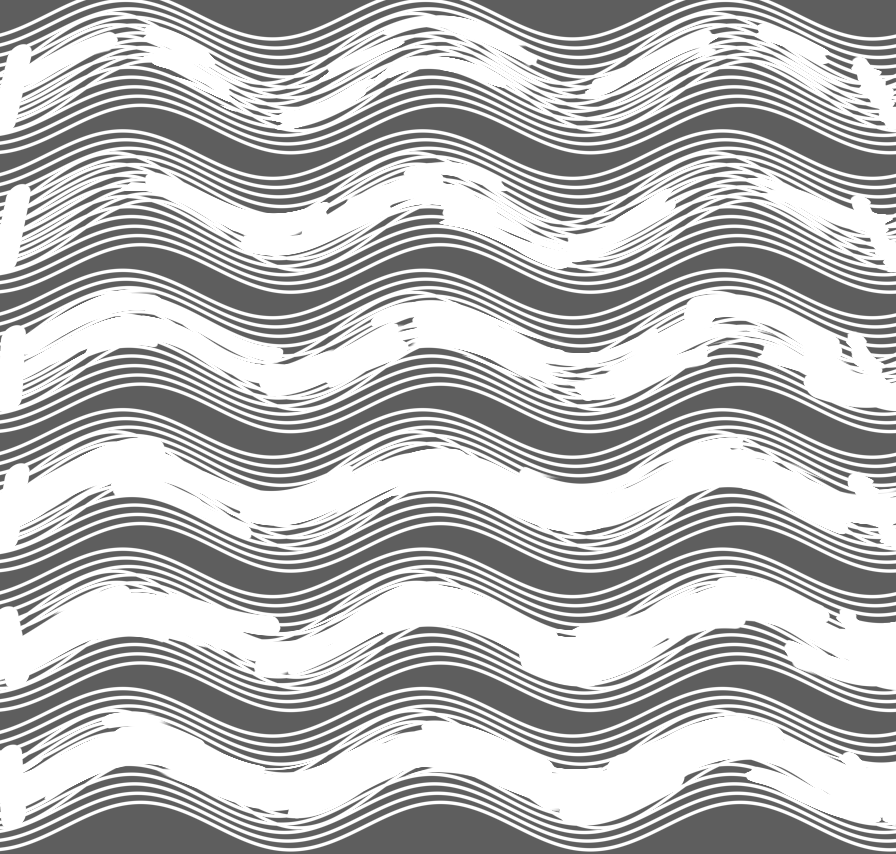
Give the GLSL for this pattern, as a Shadertoy shader.

```glsl
// Six wavy bands of thin white lines on grey, partly painted over with white.
// Each band weaves two fans of sine curves, then adds hashed brush strokes
// in wave-flattened space, with dry streaks; lower bands get more paint.

const float TAU = 6.2831853;
const float WAVELENGTH = 0.3346;
const float BAND_PITCH = 0.1556;
const float BAND_HEIGHT = 0.127;

float hash(vec2 p) {
    vec3 h = fract(p.xyx * vec3(0.1031, 0.1030, 0.0973));
    h += dot(h, h.yzx + 33.33);
    return fract((h.x + h.y) * h.z);
}

float noise(vec2 p) {
    vec2 c = floor(p), f = fract(p);
    f = f * f * (3.0 - 2.0 * f);
    return mix(mix(hash(c), hash(c + vec2(1, 0)), f.x),
               mix(hash(c + vec2(0, 1)), hash(c + vec2(1, 1)), f.x), f.y);
}

float capsule(vec2 p, vec2 a, vec2 b, float radius) {
    vec2 ab = b - a;
    return length(p - a - ab * clamp(dot(p - a, ab) / dot(ab, ab), 0.0, 1.0)) - radius;
}

// Distance to the nearest line; y is measured down from the band's top axis.
float wovenLines(vec2 p) {
    float d = 1.0;
    for (int i = 0; i < 20; i++) {
        float f = float(i % 10) / 9.0;
        bool upper = i < 10;
        float axis = upper ? 0.09 * f : BAND_HEIGHT - 0.09 * f;
        float crest = upper ? 0.137 + 0.03 * f : 0.157 - 0.03 * f;
        float amplitude = mix(0.0265, 0.039, f * f);
        float angle = TAU * (p.x - crest) / WAVELENGTH;
        float slope = amplitude * TAU / WAVELENGTH * sin(angle);
        float dy = p.y - axis + amplitude * cos(angle);
        d = min(d, abs(dy) / sqrt(1.0 + slope * slope));
    }
    return d - 0.0019;
}

// Distance to the paint; q is the flattened position inside one band.
float brushwork(vec2 q, float band) {
    float mid = 0.5 * BAND_HEIGHT;
    float streak = noise(vec2(q.x * 11.0 + band * 17.0, (q.y + 0.07 * q.x) * 190.0)) - 0.5;
    float heavy = smoothstep(0.5, 3.0, band);

    // Continuous core, present in the heavily painted bands
    float wander = noise(vec2(q.x * 6.0, band * 7.3)) - 0.5;
    float thickness = mix(-0.02, 0.021, heavy) + 0.016 * (noise(vec2(q.x * 9.0, band + 40.0)) - 0.5);
    float d = abs(q.y - mid - 0.02 * wander) - thickness + 0.018 * streak;

    // Scattered strokes, some smooth and some dry
    for (int i = 0; i < 24; i++) {
        vec2 seed = vec2(float(i) * 3.7 + 1.0, band * 11.3 + 5.0);
        float x = (float(i) + hash(seed)) / 24.0;
        float cover = mix(0.5, 0.9, heavy);
        if (band < 1.5) cover *= 1.0 - 0.75 * smoothstep(0.5, 0.65, x) * (1.0 - smoothstep(0.82, 0.9, x));
        if (hash(seed + 13.0) > cover) continue;
        vec2 center = vec2(x, mid + 0.056 * (hash(seed + 29.0) - 0.5));
        float halfLength = mix(0.025, 0.08, hash(seed + 47.0));
        vec2 reach = halfLength * vec2(1.0, 0.24 * (hash(seed + 61.0) - 0.65));
        float radius = mix(0.007, 0.014, hash(seed + 83.0));
        float dryness = mix(0.032, 0.014, heavy) * hash(seed + 97.0);
        d = min(d, capsule(q, center - reach, center + reach, radius) + dryness * streak);
    }

    // Upright dabs where the strokes turn at both ends
    float lean = 0.02 * (hash(vec2(band, 9.0)) - 0.5);
    d = min(d, capsule(q, vec2(0.014 + lean, mid - 0.035), vec2(0.012 - lean, mid + 0.032), 0.014));
    d = min(d, capsule(q, vec2(0.955 + lean, mid - 0.03), vec2(0.998, mid + 0.03), 0.012) + 0.012 * streak);
    return d;
}

void mainImage(out vec4 fragColor, in vec2 fragCoord) {
    // Canvas width is one unit, y runs downward
    vec2 p = vec2(fragCoord.x, iResolution.y - fragCoord.y) / iResolution.x;
    float pixel = 1.0 / iResolution.x;

    // Split into bands along the middle of the dark gaps
    float wave = -0.0265 * cos(TAU * (p.x - 0.147) / WAVELENGTH);
    float gap = 0.5 * (BAND_PITCH - BAND_HEIGHT);
    float band = floor((p.y - wave - 0.017 + gap) / BAND_PITCH);
    float y = p.y - 0.017 - band * BAND_PITCH;

    float paint = 0.0;
    if (band >= 0.0 && band < 6.0) {
        float d = min(wovenLines(vec2(p.x, y)), brushwork(vec2(p.x, y - wave), band));
        paint = 1.0 - smoothstep(-0.75 * pixel, 0.75 * pixel, d);
    }
    fragColor = vec4(mix(vec3(0.37), vec3(1.0), paint), 1.0);
}
```
